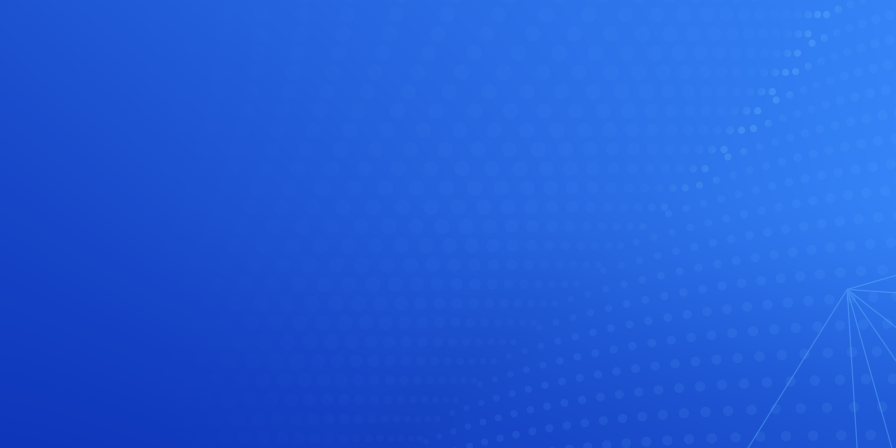
Write a WebGL 1 fragment shader that draws this background.

```glsl
precision highp float;
// Blue gradient with a folded sheet of faint dots and a fan of thin rays at the right.
uniform vec2 u_resolution;

// Diagonal blue gradient, darkest at the lower left
vec3 backdrop(float u, float y) {
  float leftLight = 0.03 + 0.35 * y;
  float rightLight = 0.43 + 0.54 * smoothstep(-0.05, 0.6, y);
  float light = mix(leftLight, rightLight, pow(u, mix(1.4, 0.92, y)));
  return mix(vec3(0.05, 0.2, 0.72), vec3(0.21, 0.522, 0.975), light);
}

// Signed horizontal distance to the crease, easing to upright columns at the left
float creaseDistance(vec2 p) {
  float crease = 0.88 + 1.5 * p.y - 0.53 * p.y * p.y;
  float upright = 1.3 - 0.35 * (1.0 - p.y) * (1.0 - p.y);
  return p.x - mix(upright, crease, smoothstep(0.4, 1.8, p.x));
}

// Coverage of the round dots, whose grid is squeezed together near the crease
float dots(vec2 p, float d, float px) {
  float side = step(0.0, d);
  float growth = mix(0.06, 0.045, side);
  vec2 spacing = vec2(0.02 + growth * abs(d), mix(0.043, 0.0635, side));
  float column = sign(d) * log(1.0 + growth * abs(d) / 0.02) / growth;
  float sag = 0.15 * side * exp(-4.0 * d);
  vec2 cell = (fract(vec2(column, (p.y + sag) / spacing.y)) - 0.5) * spacing;

  // Undo the local shear so that each dot stays round
  vec2 slope = vec2(creaseDistance(p + vec2(0.002, 0.0)) - d,
                    creaseDistance(p + vec2(0.0, 0.002)) - d) / 0.002;
  float offsetY = cell.y + 4.0 * sag * cell.x;
  float offsetX = (cell.x - slope.y * offsetY) / max(slope.x, 0.2);
  float fit = 0.44 * min(spacing.x / length(slope), spacing.y);
  float radius = min(mix(0.017, 0.0115, side), fit);
  float soft = 0.6 * px;
  return 1.0 - smoothstep(radius - soft, radius + soft, length(vec2(offsetX, offsetY)));
}

// Thin rays spreading from one apex at uneven angles
float rayFan(vec2 p, float px) {
  vec2 q = p - vec2(1.891, 0.354);
  float cover = 0.0;
  for (int i = 0; i < 7; i++) {
    float n = float(i);
    float angle = 0.279 - 0.4014 * n - 0.096 * sin(1.0472 * n)
                + 0.106 * sin(1.5708 * n) + 0.061 * sin(2.618 * n);
    vec2 dir = vec2(cos(angle), sin(angle));
    float dist = length(q - dir * max(dot(q, dir), 0.0));
    cover = max(cover, 1.0 - smoothstep(0.0, 0.0006 + px, dist));
  }
  return cover;
}

void main() {
  float px = 1.0 / u_resolution.y;
  vec2 p = gl_FragCoord.xy * px;
  float u = gl_FragCoord.x / u_resolution.x;
  p.x = 2.0 * u;
  vec3 color = backdrop(u, p.y);

  // Faint dots, stronger to the right of the crease
  float d = creaseDistance(p);
  float coverage = dots(p, d, px);
  float strength = mix(0.05 * smoothstep(0.25, 1.2, p.x), 0.12, smoothstep(-0.05, 0.15, d));
  color = mix(color, vec3(0.36, 0.66, 1.0), coverage * strength);

  // Soft shade beside the lower crease and glints along its upper part
  float shade = exp(-pow(abs(d + 0.06) / 0.12, 2.0)) * (1.0 - smoothstep(0.2, 0.7, p.y));
  color *= 1.0 - 0.02 * shade;
  float glint = exp(-pow(abs(d) / 0.035, 2.0)) * smoothstep(0.4, 0.75, p.y);
  color = mix(color, vec3(0.45, 0.76, 1.0), 0.24 * glint * coverage);

  // Ray fan
  color = mix(color, vec3(0.36, 0.7, 1.0), 0.42 * rayFan(p, px));
  gl_FragColor = vec4(color, 1.0);
}
```
